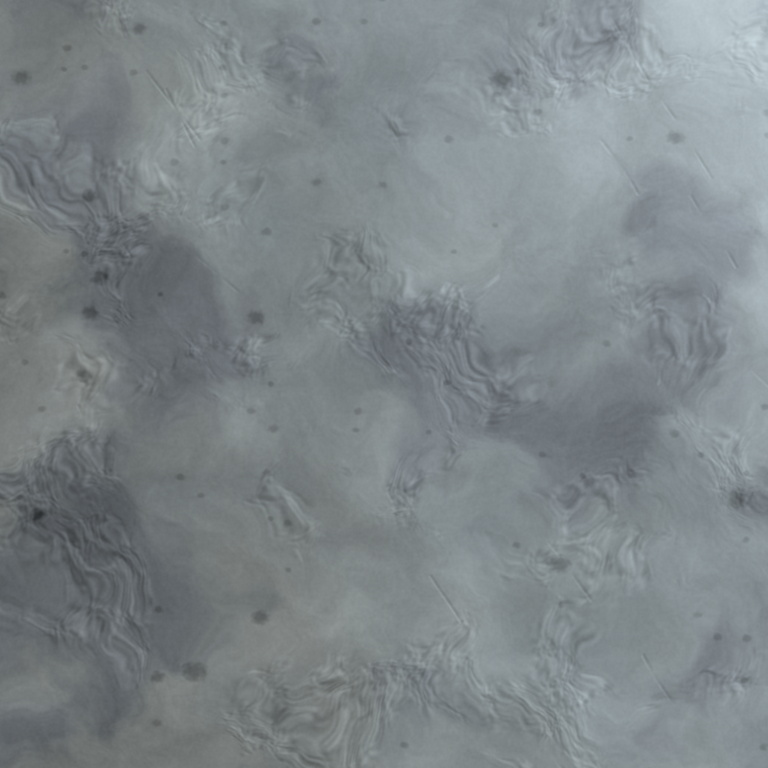
Reproduce this texture procedurally as a WebGL 2 fragment shader.

```glsl
#version 300 es
precision highp float;

uniform vec2 u_resolution;
out vec4 fragColor;

vec2 hash2(vec2 cell) {
  vec3 q = fract(cell.xyx * vec3(0.1031, 0.1030, 0.0973));
  q += dot(q, q.yzx + 33.33);
  return fract((q.xx + q.yz) * q.zy);
}

vec2 gradientAt(vec2 cell) {
  float angle = 6.2832 * hash2(cell).x;
  return vec2(cos(angle), sin(angle));
}

float gradientNoise(vec2 p) {
  vec2 cell = floor(p);
  vec2 f = p - cell;
  vec2 w = f * f * f * (f * (f * 6.0 - 15.0) + 10.0);
  vec2 e = vec2(1.0, 0.0);
  float low = mix(dot(gradientAt(cell), f),
                  dot(gradientAt(cell + e.xy), f - e.xy), w.x);
  float high = mix(dot(gradientAt(cell + e.yx), f - e.yx),
                   dot(gradientAt(cell + e.xx), f - e.xx), w.x);
  return mix(low, high, w.y);
}

float fbm(vec2 p, int octaves, float gain) {
  const mat2 turn = mat2(1.6, 1.2, -1.2, 1.6);
  float sum = 0.0;
  float amplitude = 1.0;
  for (int i = 0; i < octaves; i++) {
    sum += amplitude * gradientNoise(p);
    p = turn * p + 17.3;
    amplitude *= gain;
  }
  return sum;
}

// Lit difference of a rough height field
float relief(vec2 p, float scale) {
  vec2 q = p * scale + 40.0;
  return fbm(q, 3, 0.6) - fbm(q + vec2(0.16, 0.12), 3, 0.6);
}

float segmentDistance(vec2 p, vec2 a, vec2 b) {
  vec2 along = b - a;
  float t = clamp(dot(p - a, along) / dot(along, along), 0.0, 1.0);
  return length(p - a - along * t);
}

// Thin diagonal scratches: a pale line beside a dark one
float scratches(vec2 p, int count, float pixel) {
  float sum = 0.0;
  vec2 wobble = 0.004 * vec2(gradientNoise(p * 14.0 + 60.0), gradientNoise(p * 14.0 + 90.0));
  for (int i = 0; i < count; i++) {
    vec2 start = hash2(vec2(float(i) + 3.0, 11.0));
    vec2 shape = hash2(vec2(float(i) + 5.0, 29.0));
    float angle = mix(-1.1, -0.7, shape.x);
    vec2 end = start + mix(0.05, 0.26, shape.y * shape.y) * vec2(cos(angle), sin(angle));
    float dark = segmentDistance(p + wobble, start, end);
    float pale = segmentDistance(p + wobble + vec2(0.003, 0.002), start, end);
    float width = 0.0012 + pixel;
    sum += smoothstep(width, 0.0, pale) - 1.1 * smoothstep(width * 1.3, 0.0, dark);
  }
  return sum * smoothstep(-0.25, 0.3, gradientNoise(p * 22.0 + 70.0));
}

// Sparse soft pits, at most one per cell
float pits(vec2 p, float cells, float density, float pixel) {
  vec2 q = p * cells;
  vec2 cell = floor(q);
  vec2 chance = hash2(cell + 101.0);
  vec2 centre = 0.3 + 0.4 * hash2(cell + 211.0);
  vec2 offset = (q - cell - centre) / cells;
  float radius = mix(0.15, 0.28, chance.y) / cells;
  float d = length(offset * vec2(1.0, 1.25)) + 0.3 * radius * gradientNoise(p * 160.0);
  return step(chance.x, density) * smoothstep(radius + pixel, radius * 0.3, d);
}

void main() {
  vec2 p = gl_FragCoord.xy / u_resolution.y;
  float pixel = 1.0 / u_resolution.y;

  // Warped mottling
  vec2 warp = vec2(fbm(p * 4.0 + 5.0, 4, 0.55), fbm(p * 4.0 + 31.0, 4, 0.55));
  vec2 q = p + 0.07 * warp;
  float cloud = fbm(q * 4.2 + 12.0, 6, 0.56);
  float patches = smoothstep(0.0, 0.42, fbm(q * 3.1 + 53.0, 6, 0.52));
  float wisps = fbm(q * mat2(9.0, 5.0, -7.0, 16.0) + 80.0, 4, 0.55);

  // Slanted light with a glare in the upper right corner
  float slope = dot(p, vec2(0.65, 0.35));
  float glare = smoothstep(0.75, 0.0, length((p - 1.0) * vec2(1.15, 0.85)));
  float light = 0.455 + 0.165 * slope + 0.15 * glare * glare;
  light += 0.095 * cloud + 0.022 * wisps - 0.085 * patches;

  // Worn surface details
  float wear = smoothstep(0.05, 0.45, fbm(q * 6.0 + 24.0, 4, 0.6) + 0.25 * patches);
  light += relief(q, 34.0) * (0.02 + 0.13 * wear);
  light += 0.045 * scratches(p, 14, pixel);
  light -= 0.10 * pits(p, 13.0, 0.09, pixel) + 0.07 * pits(p + 0.37, 34.0, 0.05, pixel);
  light += 0.014 * gradientNoise(p * 130.0) + 0.014 * gradientNoise(p * 260.0 + 9.0);

  // Warm grey in shade, blue in the dark patches and the glare
  vec3 warmGrey = vec3(0.965, 1.0, 0.985);
  vec3 coolGrey = vec3(0.93, 1.0, 1.028);
  vec3 patchBlue = vec3(0.945, 1.0, 1.055);
  float coolness = smoothstep(0.05, 0.75, slope + 0.25 * warp.x);
  vec3 tint = mix(mix(warmGrey, coolGrey, coolness), patchBlue, 0.75 * patches);
  fragColor = vec4(clamp(light * tint, 0.0, 1.0), 1.0);
}
```
